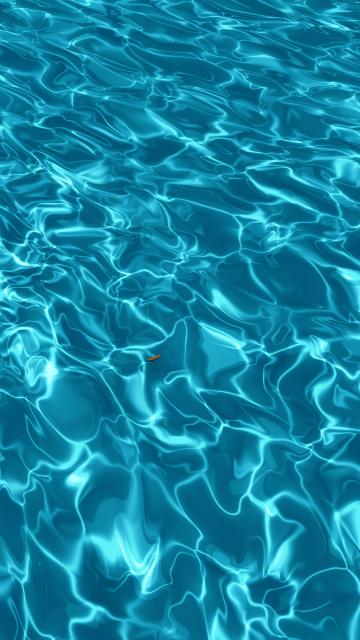
This texture is drawn by a Shadertoy shader. Its source:

```glsl
// Sunlit turquoise pool water: a web of caustic light, ripples and a small floating leaf.

vec2 hash2(vec2 cell) {
    vec2 k = vec2(dot(cell, vec2(127.1, 311.7)), dot(cell, vec2(269.5, 183.3)));
    return fract(sin(k) * 43758.5453);
}

float cornerSlope(vec2 cell, vec2 corner, vec2 f) {
    return dot(hash2(cell + corner) * 2.0 - 1.0, f - corner);
}

// Gradient noise, centred on zero
float noise(vec2 p) {
    vec2 i = floor(p), f = fract(p);
    vec2 u = f * f * f * (f * (f * 6.0 - 15.0) + 10.0);
    vec2 x = vec2(1.0, 0.0), y = vec2(0.0, 1.0);
    return mix(mix(cornerSlope(i, vec2(0.0), f), cornerSlope(i, x, f), u.x),
               mix(cornerSlope(i, y, f), cornerSlope(i, x + y, f), u.x), u.y);
}

// Bends the plane so that straight borders become wavy
vec2 warp(vec2 p, float scale, float amount) {
    vec2 s = p * scale;
    return p + amount * vec2(noise(s + 17.3), noise(s + 53.8));
}

// Gap between the nearest two scattered points: zero on cell borders
float cellGap(vec2 p) {
    vec2 i = floor(p), f = fract(p);
    float nearest = 9.0, second = 9.0;
    for (int y = -1; y <= 1; y++) {
        for (int x = -1; x <= 1; x++) {
            vec2 o = vec2(x, y);
            float d = length(o + hash2(i + o) - f);
            second = min(second, max(nearest, d));
            nearest = min(nearest, d);
        }
    }
    return second - nearest;
}

// Bright line with a crisp core
float vein(float dist, float width) {
    float d = dist / width;
    return exp(-d * d);
}

// Slanted perspective: ripples flatten towards the top
vec2 waterPlane(vec2 p) {
    float s = p.y + 0.28 * p.x * p.y;
    return vec2(11.5 * (p.x + 0.25 * p.y), 7.5 * s + 7.5 * s * s * s);
}

float waterLight(vec2 p) {
    vec2 q = waterPlane(p);
    vec2 w = warp(warp(q, 0.8, 0.8), 2.2, 0.36);
    vec2 fine = warp(w, 2.6, 0.4);
    float distant = smoothstep(0.45, 0.95, p.y);
    vec2 c = (p - vec2(0.04, 0.59)) / vec2(0.18, 0.19);
    float choppy = exp(-dot(c, c));

    // Floor shade and sharp-edged refracted glints
    float light = 0.06 + 0.2 * noise(w * 0.7 + 8.0) + 0.22 * noise(fine * 1.7);
    float glint = noise(fine * 1.2 + 31.0);
    light += 0.2 * smoothstep(0.15, 0.18, glint) + 0.25 * smoothstep(0.3, 0.33, glint);

    // Main caustic web with a faint halo
    float gap = cellGap(w);
    float width = mix(0.04, 0.15, smoothstep(-0.25, 0.35, noise(q * 0.9 + 71.0)));
    float strength = mix(0.35, 1.0, smoothstep(-0.3, 0.15, noise(q * 0.8 + 43.0)));
    light += 0.75 * strength * (1.0 - 0.4 * distant) * vein(gap, width);
    light += 0.16 * vein(gap, 0.28);

    // Thin looping ripples in two sizes
    float loops = vein(abs(noise(fine * 1.3 + 5.0) - 0.08), 0.035);
    float loopMask = smoothstep(-0.15, 0.25, noise(q * 0.8 + 12.0));
    light += 0.6 * loops * mix(loopMask, 0.85, 0.7 * distant);
    float curls = vein(abs(noise(fine * 2.0 + 91.0) - 0.14), 0.045);
    float curlMask = smoothstep(-0.05, 0.25, noise(q * 0.9 + 67.0));
    light += 0.55 * curls * curlMask;

    // Fine chop on the left
    float chop = vein(abs(noise(warp(w * 2.7, 1.1, 0.7))), 0.065);
    light += choppy * (0.65 * chop - 0.03);
    return light;
}

vec3 waterColor(float light) {
    vec3 deep = vec3(0.005, 0.34, 0.47);
    vec3 teal = vec3(0.02, 0.44, 0.56);
    vec3 blue = vec3(0.05, 0.54, 0.66);
    vec3 azure = vec3(0.10, 0.65, 0.78);
    vec3 cyan = vec3(0.22, 0.77, 0.87);
    vec3 glare = vec3(0.36, 0.94, 0.97);
    vec3 col = mix(deep * 0.88, deep, smoothstep(-0.15, 0.0, light));
    col = mix(col, teal, clamp(light * 5.0, 0.0, 1.0));
    col = mix(col, blue, clamp(light * 5.0 - 1.0, 0.0, 1.0));
    col = mix(col, azure, clamp(light * 5.0 - 2.0, 0.0, 1.0));
    col = mix(col, cyan, clamp(light * 5.0 - 3.0, 0.0, 1.0));
    col = mix(col, glare, clamp(light * 5.0 - 4.0, 0.0, 1.0));
    return mix(col, vec3(0.75, 1.0, 1.0), smoothstep(1.05, 1.6, light));
}

// Coverage of a pointed leaf lying at an angle
float leaf(vec2 p, vec2 center, float angle, vec2 size) {
    vec2 d = p - center;
    float c = cos(angle), s = sin(angle);
    vec2 l = vec2(c * d.x + s * d.y, c * d.y - s * d.x) / size;
    return 1.0 - smoothstep(-0.2, 0.2, abs(l.y) + l.x * l.x - 1.0);
}

void mainImage(out vec4 fragColor, in vec2 fragCoord) {
    vec3 col = vec3(0.0);
    // Four samples per pixel keep thin veins smooth
    for (int k = 0; k < 4; k++) {
        vec2 offset = vec2(k % 2, k / 2) * 0.5 - 0.25;
        col += 0.25 * waterColor(waterLight((fragCoord + offset) / iResolution.y));
    }
    vec2 p = fragCoord / iResolution.y;
    vec2 leafCenter = vec2(0.241, 0.441);
    col = mix(col, vec3(0.02, 0.2, 0.25), 0.8 * leaf(p, leafCenter - 0.002, 0.35, vec2(0.014, 0.003)));
    col = mix(col, vec3(0.62, 0.34, 0.12), leaf(p, leafCenter, 0.35, vec2(0.012, 0.0022)));
    fragColor = vec4(col, 1.0);
}
```
